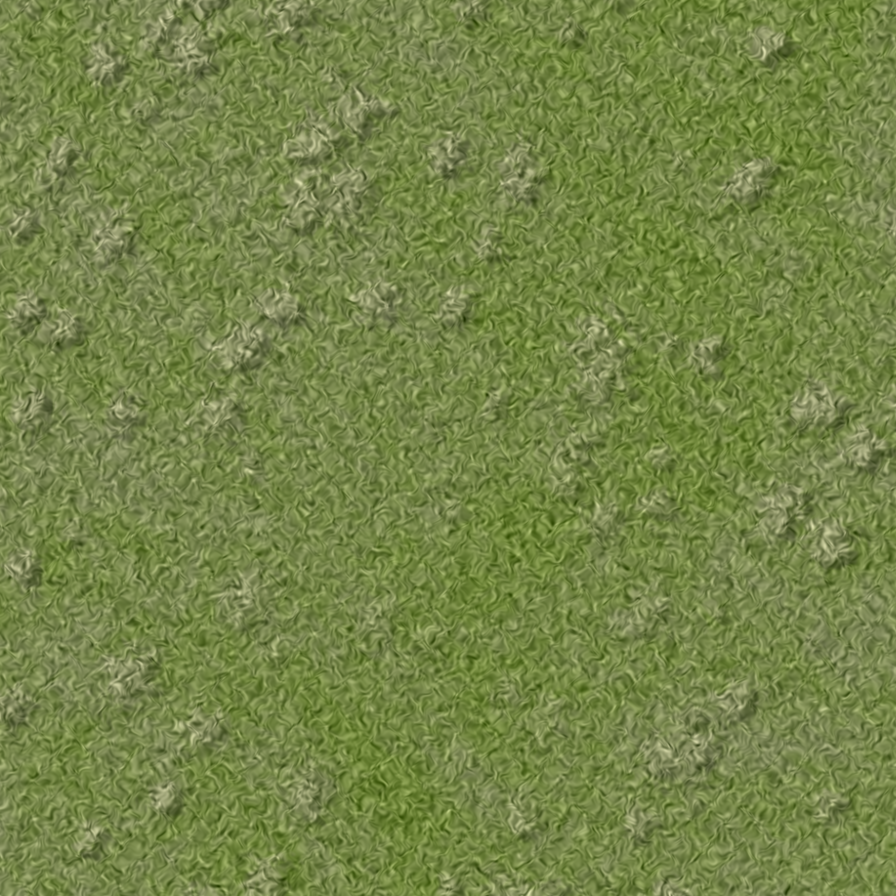
Write a Shadertoy shader that draws this texture.

```glsl
vec3 hash3(vec2 p) {
    vec3 q = vec3(dot(p, vec2(127.1, 311.7)), dot(p, vec2(269.5, 183.3)), dot(p, vec2(419.2, 371.9)));
    return fract(sin(q) * 43758.55);
}

// Cellular noise of short rippled strokes that lean to the upper right
float strokes(vec2 p, float spread) {
    vec2 cell = floor(p);
    float sum = 0.0;
    for (int y = -1; y <= 1; y++)
    for (int x = -1; x <= 1; x++) {
        vec2 id = cell + vec2(x, y);
        vec3 rnd = hash3(id);
        vec2 d = p - id - rnd.xy;
        float angle = -0.35 + spread * (rnd.z - 0.5);
        float across = dot(d, vec2(cos(angle), sin(angle)));
        float fade = max(0.0, 1.0 - dot(d, d));
        float phase = 6.283 * fract(rnd.z * 37.0 + rnd.x);
        sum += fade * fade * cos(across * (5.0 + 2.5 * rnd.y) + phase);
    }
    return sum;
}

// Ragged dry clumps of random size, stretched along the diagonal
float tufts(vec2 uv) {
    float ragged = 0.28 * strokes(uv * 34.0, 4.0) + 0.16 * strokes(uv * 75.0 + 9.0, 3.0);
    vec2 p = mat2(0.8, 0.6, -0.6, 0.8) * uv * 12.0;
    vec2 cell = floor(p);
    float cover = 0.0;
    for (int y = -1; y <= 1; y++)
    for (int x = -1; x <= 1; x++) {
        vec2 id = cell + vec2(x, y);
        vec3 rnd = hash3(id + 51.0);
        float radius = 0.08 + 0.52 * rnd.z * rnd.z;
        float dist = length((p - id - rnd.xy) * vec2(1.35, 1.0)) / radius;
        cover = max(cover, (1.0 - smoothstep(0.3, 1.0, dist + ragged)) * smoothstep(0.3, 0.7, rnd.z));
    }
    return cover;
}

void mainImage(out vec4 fragColor, in vec2 fragCoord) {
    vec2 uv = fragCoord / iResolution.y;

    // Curl the blades with layered sines
    vec2 curl = uv + 0.0022 * sin(uv.yx * vec2(151.0, 173.0) + 3.0 * sin(uv * 67.0))
                   + 0.0010 * sin(uv.yx * vec2(411.0, 367.0) + 2.0 * sin(uv * 143.0));

    // Broad patches of dry and lush growth, with a lush diagonal band
    float patches = 0.20 * strokes(uv * 5.0 + 3.0, 5.0) + 0.17 * strokes(uv * 13.0, 4.0)
                  + 0.16 * strokes(curl * 37.0 + 7.0, 4.0);
    float band = uv.x - 0.45 * uv.y - 0.42 + 0.05 * sin(uv.y * 9.0);
    float dry = clamp(0.62 - 0.38 * exp(-band * band * 22.0) + patches, 0.0, 1.0);

    // Clumps and the shade on their lower right side
    float sparse = smoothstep(0.05, 0.45, length(uv - vec2(0.5, 0.3)));
    float tuft = tufts(uv);
    float shade = max(0.0, tufts(uv + vec2(-0.010, 0.009)) - tuft);
    tuft *= 0.4 + 0.6 * sparse;
    shade *= 0.3 + 0.7 * sparse;

    // Light and dark blades at several sizes
    float blades = 0.095 * strokes(curl * 98.0, 2.6)
                 + 0.045 * strokes(curl * 150.0 + 5.0, 2.4)
                 + 0.055 * strokes(curl * 54.0 + 11.0, 3.0)
                 + 0.028 * strokes(curl * 24.0 + 17.0, 4.0);
    blades *= 0.9 + 0.4 * tuft;

    vec3 lushGreen = vec3(0.425, 0.515, 0.215);
    vec3 dryGreen = vec3(0.490, 0.530, 0.345);
    vec3 paleStraw = vec3(0.590, 0.600, 0.450);
    vec3 color = mix(lushGreen, dryGreen, dry);
    color = mix(color, paleStraw, 0.7 * tuft);
    color += blades * vec3(1.05, 0.98, 0.95);
    color *= 1.0 - 0.28 * shade;
    fragColor = vec4(clamp(color, 0.0, 1.0), 1.0);
}
```
